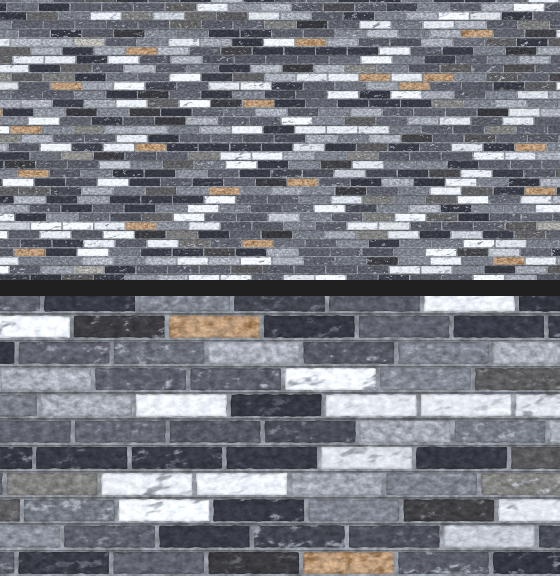
Top: the whole. Bottom: its middle third, enlarged.
This texture is drawn by a WebGL 2 fragment shader. Its source:

```glsl
#version 300 es
precision highp float;
// Weathered wall of long grey, white and a few ochre bricks in thin pale mortar.
uniform vec2 u_resolution;
out vec4 outColor;

const vec2 REPEATS = vec2(17.7, 32.0);       // bricks across, courses up
const float FIRST_JOINT = 0.333;             // part of a course cut off at the bottom
const float JOINT = 0.0052;                  // mortar width, in canvas heights

const vec3 DARK = vec3(0.22, 0.23, 0.27);
const vec3 CHARCOAL = vec3(0.36, 0.37, 0.41);
const vec3 GREY = vec3(0.49, 0.51, 0.55);
const vec3 PALE = vec3(0.67, 0.69, 0.73);
const vec3 WHITE = vec3(0.93, 0.95, 0.98);
const vec3 OCHRE = vec3(0.74, 0.62, 0.50);
const vec3 RUST = vec3(0.62, 0.46, 0.30);
const vec3 MORTAR = vec3(0.56, 0.58, 0.61);

float hash(vec2 p) {
  vec3 q = fract(p.xyx * vec3(0.1031, 0.1030, 0.0973));
  q += dot(q, q.yzx + 33.33);
  return fract((q.x + q.y) * q.z);
}

vec2 gradient(vec2 cell) {
  float angle = 6.28318 * hash(cell + 71.0);
  return vec2(cos(angle), sin(angle));
}

float gradientNoise(vec2 p) {
  vec2 i = floor(p), f = p - i;
  vec2 u = f * f * f * (f * (f * 6.0 - 15.0) + 10.0);
  vec2 e = vec2(1.0, 0.0);
  float low = mix(dot(gradient(i), f), dot(gradient(i + e), f - e), u.x);
  float high = mix(dot(gradient(i + e.yx), f - e.yx), dot(gradient(i + 1.0), f - 1.0), u.x);
  return mix(low, high, u.y);
}

float fractalNoise(vec2 p) {
  float sum = 0.0, gain = 1.0;
  for (int i = 0; i < 3; i++) {
    sum += gain * gradientNoise(p);
    p = p * 2.03 + 17.3;
    gain *= 0.6;
  }
  return sum;
}

float boxDistance(vec2 p, vec2 halfSize, float radius) {
  vec2 d = abs(p) - halfSize + radius;
  return length(max(d, 0.0)) + min(max(d.x, d.y), 0.0) - radius;
}

// Running bond, each course shifted a little at random
float courseShift(float row) {
  return 0.5 * mod(row, 2.0) + 0.45 * hash(vec2(row, 5.0));
}

// Tone of a brick: light and dark ones gather into runs along a course
float brickTone(vec2 id) {
  float run = gradientNoise(vec2(id.x * 0.23, id.y * 7.37) + 40.0);
  return 0.5 + 0.9 * (hash(id + 11.0) - 0.5) + 0.35 * run;
}

vec3 toneColor(float tone) {
  vec3 color = mix(DARK, CHARCOAL, smoothstep(0.19, 0.29, tone));
  color = mix(color, GREY, smoothstep(0.48, 0.56, tone));
  color = mix(color, PALE, smoothstep(0.64, 0.69, tone));
  return mix(color, WHITE, smoothstep(0.755, 0.785, tone));
}

vec3 brickColor(vec2 id, vec2 p) {
  float tone = brickTone(id);
  vec3 color = toneColor(tone) * (0.94 + 0.12 * hash(id + 23.0));
  float brownish = step(0.82, hash(id + 37.0)) * step(tone, 0.72);
  color *= mix(vec3(1.0), vec3(1.04, 1.0, 0.92), brownish);

  // Slanted streaks wear through the whitewash, chalk smears the dark faces
  vec2 seed = 19.0 * vec2(hash(id + 61.0), hash(id + 67.0));
  float streak = fractalNoise(vec2(p.x * 34.0 - p.y * 30.0, p.y * 62.0) + seed);
  float grain = fractalNoise(p * vec2(90.0, 130.0) + seed);
  float ochre = step(0.983, hash(id + 53.0));
  color = mix(color, mix(OCHRE, RUST, smoothstep(0.0, 0.5, streak)), ochre);
  float white = smoothstep(0.745, 0.785, tone) * (1.0 - ochre);
  float worn = smoothstep(0.15, 0.70, streak) * (0.2 + 0.7 * hash(id + 83.0));
  color = mix(color, GREY, white * worn);
  float chalk = smoothstep(0.22, 0.75, streak + 0.5 * grain) * hash(id + 97.0);
  color = mix(color, PALE, (1.0 - white) * chalk * 0.8);
  return color * (1.0 + mix(0.30, 0.12, white) * grain);
}

void main() {
  vec2 uv = gl_FragCoord.xy / u_resolution;
  vec2 p = vec2(uv.x * u_resolution.x / u_resolution.y, uv.y);
  float pixel = 1.0 / u_resolution.y;

  // Brick cell
  vec2 grid = uv * REPEATS + vec2(0.0, FIRST_JOINT);
  float row = floor(grid.y);
  grid.x += courseShift(row);
  vec2 id = vec2(floor(grid.x), row);
  vec2 size = vec2(u_resolution.x / u_resolution.y, 1.0) / REPEATS;
  vec2 local = (fract(grid) - 0.5) * size;

  // Slightly uneven brick outline
  float wobble = 0.0012 * gradientNoise(p * 95.0);
  float d = boxDistance(local, 0.5 * (size - JOINT), 0.0015) + wobble;
  float face = 1.0 - smoothstep(-0.5 * pixel, 0.5 * pixel, d);

  // Mortar, shaded below each brick, and brick faces with softened edges
  float shade = smoothstep(0.38, 0.48, local.y / size.y);
  vec3 mortar = MORTAR * (1.0 + 0.32 * fractalNoise(p * 70.0)) * (1.0 - 0.30 * shade);
  vec3 brick = brickColor(id, p) * (1.0 - 0.14 * smoothstep(-0.003, 0.0, d));
  outColor = vec4(clamp(mix(mortar, brick, face), 0.0, 1.0), 1.0);
}
```
